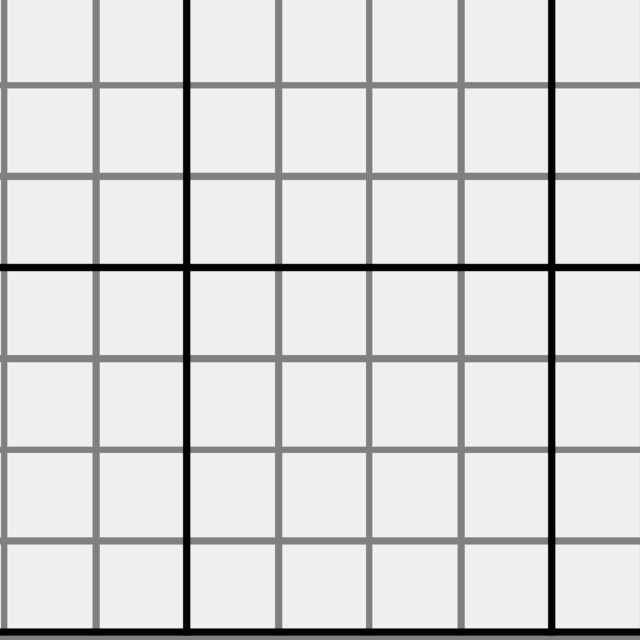
This pattern is drawn by a three.js fragment shader. Its source:

```glsl
varying vec2 vUv;

const vec3 PAPER = vec3(0.937);
const vec3 HALO = vec3(0.965);
const vec3 MINOR_INK = vec3(0.5);
const vec3 MAJOR_INK = vec3(0.004);

const vec2 CELL = vec2(0.14258, 0.1424);     // spacing between lines
const vec2 ANCHOR = vec2(0.2917, 0.0124);    // first major line on each axis
const vec2 ODD_SHIFT = vec2(0.0011, 0.0);    // offset of every odd line
const float MAJOR_EVERY = 4.0;
const float HALF_WIDTH = 0.0057;
const float THIN_HALF_WIDTH = 0.0050;        // midway between major lines
const float HALO_WIDTH = 0.0035;
const float BOTTOM_STRIP = 0.0075;
const float SOFTNESS = 0.0014;

// Antialiased fill of a signed distance, per axis
vec2 coverage(vec2 signedDistance) {
  return 1.0 - smoothstep(-SOFTNESS, SOFTNESS, signedDistance);
}

void main() {
  // Nearest line on each axis and its place within the major period
  vec2 index = floor((vUv - ANCHOR) / CELL + 0.5);
  vec2 phase = mod(index, MAJOR_EVERY);
  vec2 isMajor = 1.0 - step(0.5, phase);
  vec2 isThin = 1.0 - step(0.5, abs(phase - 0.5 * MAJOR_EVERY));

  // Signed distance to the edge of that line
  vec2 center = ANCHOR + index * CELL + ODD_SHIFT * mod(index, 2.0);
  vec2 halfWidth = mix(vec2(HALF_WIDTH), vec2(THIN_HALF_WIDTH), isThin);
  vec2 edge = abs(vUv - center) - halfWidth;
  vec2 line = coverage(edge);
  vec2 minor = line * (1.0 - isMajor);
  vec2 major = line * isMajor;

  // Faint light fringe around every line
  vec2 fringe = 1.0 - smoothstep(0.0, HALO_WIDTH, edge);
  vec3 color = mix(PAPER, HALO, max(fringe.x, fringe.y));

  // Minor lines, then major verticals, bottom strip and major horizontals
  color = mix(color, MINOR_INK, max(minor.x, minor.y));
  color = mix(color, MAJOR_INK, major.x);
  color = mix(color, MINOR_INK, coverage(vec2(vUv.y - BOTTOM_STRIP)).y);
  color = mix(color, MAJOR_INK, major.y);

  gl_FragColor = vec4(color, 1.0);
}
```
